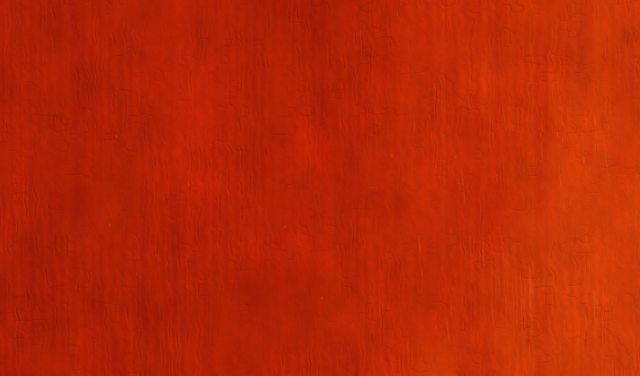
Reproduce this texture procedurally as a Shadertoy shader.

```glsl
#define RIBS 37.0
#define RIB_DEPTH 0.030
#define WEAVE_DEPTH 0.060
#define GRAIN_DEPTH 0.070
#define CREASE_DEPTH 0.075
#define WRINKLE_DEPTH 0.050
#define BLOTCH 0.42
#define MOTTLE 0.15
#define SCRATCHES 44
#define SPECKS 12

const vec3 DEEP_RED = vec3(0.635, 0.105, 0.018);
const vec3 RED      = vec3(0.690, 0.130, 0.020);
const vec3 SCARLET  = vec3(0.750, 0.162, 0.020);
const vec3 ORANGE   = vec3(0.815, 0.235, 0.033);
const vec3 GLINT    = vec3(0.880, 0.400, 0.160);

float hash(vec2 p) {
    return fract(sin(dot(p, vec2(127.1, 311.7))) * 43758.5453);
}

float noise(vec2 p) {
    vec2 i = floor(p), f = fract(p);
    f = f * f * (3.0 - 2.0 * f);
    return mix(mix(hash(i), hash(i + vec2(1, 0)), f.x),
               mix(hash(i + vec2(0, 1)), hash(i + vec2(1, 1)), f.x), f.y);
}

float fbm(vec2 p) {
    float sum = 0.0, amp = 0.5;
    for (int i = 0; i < 4; i++) {
        sum += amp * noise(p);
        p = p * 2.03 + 17.3;
        amp *= 0.5;
    }
    return sum / 0.9375;
}

// Surface height: uneven cords, sharp grooves between them, curled wrinkles
float relief(vec2 p) {
    float waver = 0.9 * noise(vec2(p.x * 14.0, p.y * 1.5))
                + 0.40 * noise(p * vec2(30.0, 34.0)) + 0.16 * noise(p * vec2(70.0, 90.0));
    float x = p.x * RIBS + waver;
    float strength = 0.3 + 1.2 * smoothstep(0.2, 0.8, noise(p * vec2(12.0, 7.0) + 5.0));
    float cords = RIB_DEPTH * strength * sin(6.2832 * x);
    float weave = WEAVE_DEPTH * (noise(vec2(x * 1.7, p.y * 44.0)) - 0.5);
    float grain = GRAIN_DEPTH * (fbm(p * vec2(130.0, 100.0)) - 0.5);

    float groove = 1.0 - smoothstep(0.02, 0.17, abs(fract(x + 0.25) - 0.5));
    float broken = smoothstep(0.35, 0.75, noise(vec2(floor(x + 0.25) * 7.3, p.y * 30.0)));
    float crease = CREASE_DEPTH * groove * broken * strength;

    float fold = abs(2.0 * noise(p * vec2(52.0, 44.0) + 8.0) - 1.0);
    float wrinkle = WRINKLE_DEPTH * (1.0 - smoothstep(0.0, 0.22, fold))
                  * smoothstep(0.45, 0.7, noise(p * vec2(26.0, 20.0) + 31.0));
    return cords + weave + grain - crease - wrinkle;
}

// Paint colour along a ramp from deep red to orange
vec3 paint(float t) {
    vec3 c = mix(DEEP_RED, RED, smoothstep(0.0, 0.28, t));
    c = mix(c, SCARLET, smoothstep(0.30, 0.60, t));
    return mix(c, ORANGE, smoothstep(0.60, 0.98, t));
}

float glow(vec2 p, vec2 center, vec2 size) {
    vec2 d = (p - center) / size;
    return exp(-dot(d, d));
}

// Short, faint upright brush marks, gathered at the lower right
float scratches(vec2 p, float px) {
    float sum = 0.0;
    for (int i = 0; i < SCRATCHES; i++) {
        float k = float(i);
        vec2 c = vec2(mix(1.05, 1.66, hash(vec2(k, 1.0))), mix(0.08, 0.72, hash(vec2(k, 2.0))));
        float halfLen = mix(0.02, 0.10, hash(vec2(k, 3.0)));
        vec2 d = p - c;
        d.x += mix(0.02, 0.14, hash(vec2(k, 6.0))) * d.y;
        float line = 1.0 - smoothstep(0.0003, 0.0008 + px, abs(d.x));
        float fade = 1.0 - smoothstep(0.3 * halfLen, halfLen, abs(d.y));
        sum += line * fade * smoothstep(0.2, 0.8, noise(vec2(p.y * 70.0, k + 9.0)));
    }
    return min(sum, 1.0);
}

// Tiny glints on raised threads
float specks(vec2 p, float px) {
    float sum = 0.0;
    for (int i = 0; i < SPECKS; i++) {
        float k = float(i) + 50.0;
        vec2 d = p - vec2(1.7 * hash(vec2(k, 4.0)), hash(vec2(k, 5.0)));
        sum += 1.0 - smoothstep(0.0005, 0.002 + px, length(d * vec2(1.0, 0.7)));
    }
    return min(sum, 1.0);
}

void mainImage(out vec4 fragColor, in vec2 fragCoord) {
    float px = 1.0 / iResolution.y;
    vec2 p = fragCoord * px;
    float across = fragCoord.x / iResolution.x;

    // Broad tone: dark left, orange right, with a slanted border
    float slant = across - 0.15 * (p.y - 0.5);
    float tone = 0.22 + 0.34 * smoothstep(0.46, 0.62, slant) + 0.34 * smoothstep(0.60, 0.95, slant);
    tone += BLOTCH * (fbm(p * vec2(7.0, 5.0) + 3.0) - 0.5);
    tone += 0.16 * (noise(p * vec2(34.0, 2.5)) - 0.5);
    tone -= 0.16 * glow(p, vec2(0.96, 0.58), vec2(0.16, 0.22));
    tone += 0.12 * glow(p, vec2(1.52, 0.50), vec2(0.10, 0.35));
    vec3 color = paint(tone);

    // Soft patches of purer red
    float patches = glow(p, vec2(0.54, 0.60), vec2(0.11, 0.24))
                  + glow(p, vec2(0.84, 0.63), vec2(0.06, 0.07))
                  + glow(p, vec2(0.80, 0.31), vec2(0.12, 0.07));
    color += vec3(0.06, 0.004, 0.004) * patches * (0.4 + 0.9 * noise(p * 14.0));
    color *= 1.0 + MOTTLE * (fbm(p * vec2(15.0, 9.0) + 40.0) - 0.5);

    // Relief shading lit from the upper right
    float h = relief(p);
    float slope = h - relief(p + vec2(0.0024, 0.0034));
    color *= 1.0 + 0.6 * h + 0.65 * slope;

    color = mix(color, GLINT, 0.22 * scratches(p, px) + 0.25 * specks(p, px));
    fragColor = vec4(clamp(color, 0.0, 1.0), 1.0);
}
```
